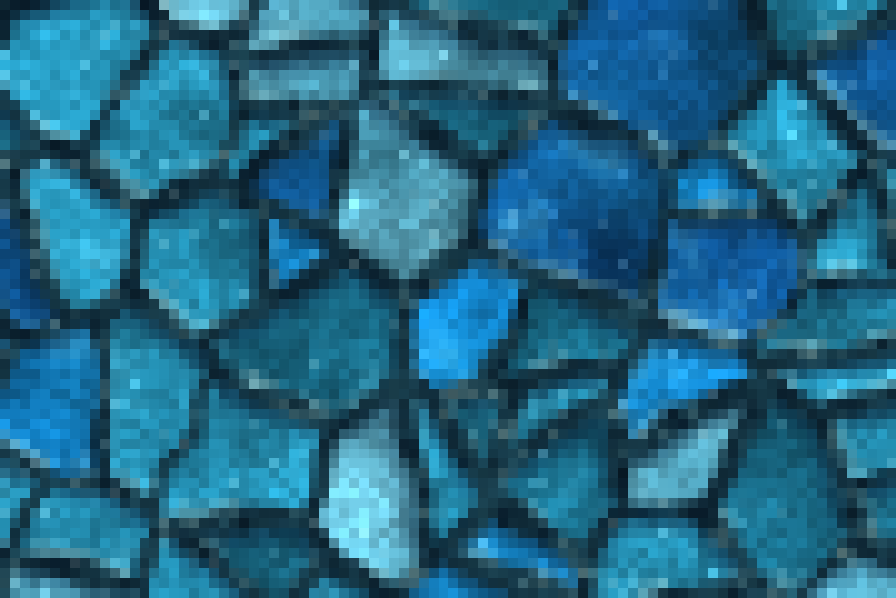
Write a Shadertoy shader that draws this background.

```glsl
// Mosaic of square tiles showing overlapping shards of blue and teal sea glass.

float hash(vec2 p) {
    return fract(sin(dot(p, vec2(127.1, 311.7))) * 43758.5453);
}

float noise(vec2 p) {
    vec2 i = floor(p), f = fract(p);
    f = f * f * (3.0 - 2.0 * f);
    return mix(mix(hash(i), hash(i + vec2(1, 0)), f.x),
               mix(hash(i + vec2(0, 1)), hash(i + vec2(1, 1)), f.x), f.y);
}

float fbm(vec2 p) {
    float sum = 0.0, amp = 0.55;
    for (int i = 0; i < 4; i++) {
        sum += amp * noise(p);
        p = p * 2.1 + 17.3;
        amp *= 0.5;
    }
    return sum;
}

mat2 rotation(float a) {
    return mat2(cos(a), sin(a), -sin(a), cos(a));
}

vec2 shardCentre(vec2 cell) {
    return cell + 0.5 + 0.92 * (vec2(hash(cell), hash(cell + 41.7)) - 0.5);
}

vec3 glassTint(float pick) {
    vec3 tints[6] = vec3[6](
        vec3(0.40, 0.71, 0.80), vec3(0.15, 0.58, 0.72), vec3(0.10, 0.43, 0.54),
        vec3(0.07, 0.53, 0.82), vec3(0.05, 0.31, 0.56), vec3(0.07, 0.25, 0.36));
    int k = int(pick > 0.20) + int(pick > 0.47) + int(pick > 0.69)
          + int(pick > 0.86) + int(pick > 0.96);
    return tints[k];
}

vec3 glass(vec2 p) {
    mat2 turn = rotation(0.45);
    vec2 q = turn * p * 4.3 + 3.0;
    q += 0.10 * (vec2(noise(q * 3.0), noise(q * 3.0 + 9.0)) - 0.5);
    vec2 up = turn * normalize(vec2(0.35, 1.0));

    // Nearest shard
    vec2 home = floor(q), cell = home, centre = home;
    float nearest = 9.0;
    for (int j = -2; j <= 2; j++)
    for (int i = -2; i <= 2; i++) {
        vec2 c = home + vec2(i, j), s = shardCentre(c);
        float d = distance(q, s);
        if (d < nearest) { nearest = d; cell = c; centre = s; }
    }

    // Distance to its closest side, and the direction of that side
    float edge = 9.0;
    vec2 outward = up;
    for (int j = -2; j <= 2; j++)
    for (int i = -2; i <= 2; i++) {
        if (i == 0 && j == 0) continue;
        vec2 s = shardCentre(cell + vec2(i, j)), n = normalize(s - centre);
        float d = dot(0.5 * (s + centre) - q, n);
        if (d < edge) { edge = d; outward = n; }
    }

    // Some shards are snapped in two
    vec2 id = cell;
    if (hash(cell + 5.3) < 0.5) {
        vec2 n = rotation(6.2832 * hash(cell + 8.1)) * vec2(1, 0);
        float d = dot(q - centre, n) + 0.12;
        if (d > 0.0) id += 71.3;
        if (abs(d) < edge) { edge = abs(d); outward = -n * sign(d); }
    }

    // Tint, broad sheen and fine scratches
    vec2 local = rotation(6.2832 * hash(id + 2.9)) * (q - centre);
    float cloud = fbm(q * 2.6 + id * 3.1);
    float scratch = noise(local * vec2(3.0, 15.0) + id);
    vec3 col = glassTint(hash(id + 13.7));
    col *= 0.98 + 0.38 * local.x + 0.75 * (cloud - 0.5) + 0.28 * (scratch - 0.5);
    col = mix(col, vec3(0.42, 0.75, 0.83), 0.40 * smoothstep(0.56, 0.85, cloud));
    col = mix(col, vec3(0.10, 0.47, 0.60), 0.35 * noise(q * 1.7 + 30.0));

    // Shade under the upper sides, pale chipped rims on the lower ones
    float facing = dot(outward, up);
    float shade = smoothstep(0.26, 0.03, edge) * smoothstep(-0.1, 0.9, facing);
    col = mix(col, vec3(0.04, 0.16, 0.26), 0.72 * shade);
    float rim = smoothstep(0.17, 0.08, edge) * smoothstep(0.2, 0.9, -facing);
    col = mix(col, vec3(0.58, 0.80, 0.82), 0.65 * rim * smoothstep(0.35, 0.7, noise(q * 5.0)));

    // Gaps filled with dark grit
    float width = 0.025 + 0.065 * noise(q * 2.3 + 50.0);
    float grit = noise(q * 9.0 + 20.0);
    vec3 gap = mix(vec3(0.02, 0.08, 0.13), vec3(0.13, 0.31, 0.37), grit);
    gap = mix(gap, vec3(0.48, 0.55, 0.53), 0.6 * smoothstep(0.78, 0.95, grit));
    return mix(gap, col, smoothstep(width - 0.02, width + 0.04, edge));
}

void mainImage(out vec4 fragColor, in vec2 fragCoord) {
    // Sixty rows of flat tiles, each averaged over four samples
    vec2 tile = floor(fragCoord / iResolution.y * 60.0);
    vec3 col = vec3(0.0);
    for (int i = 0; i < 4; i++) {
        vec2 offset = 0.25 + 0.5 * vec2(i % 2, i / 2);
        col += 0.25 * glass((tile + offset) / 60.0);
    }

    // Grain and scattered glints
    col *= 0.88 + 0.24 * hash(tile + 0.7);
    col += vec3(0.16, 0.17, 0.16) * smoothstep(0.94, 1.0, hash(tile + 6.1));
    fragColor = vec4(clamp(col, 0.0, 1.0), 1.0);
}
```
